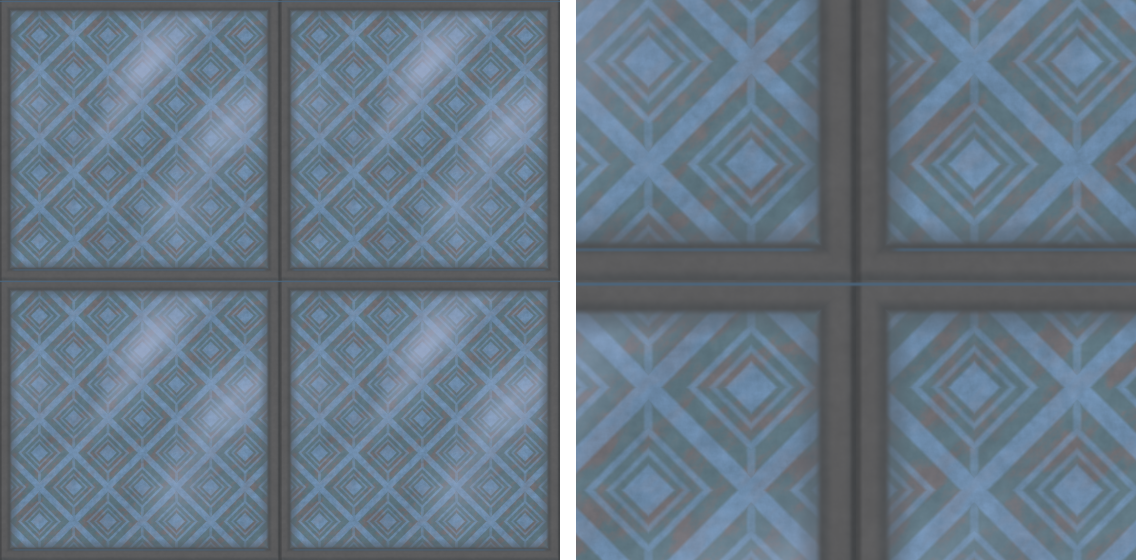
Left, the full canvas; right, a detail of the centre.
Write a WebGL 2 fragment shader that draws this pattern.

```glsl
#version 300 es
precision highp float;
// Two by two framed panels of worn blue concentric diamonds on a diagonal lattice.
// Each panel folds the plane into diamond cells, then adds rust, cloudy sheen
// and a soft grey bevelled frame with thin blue seams.
uniform vec2 u_resolution;
out vec4 fragColor;

vec2 hashGradient(vec2 cell) {
  vec2 h = vec2(dot(cell, vec2(127.1, 311.7)), dot(cell, vec2(269.5, 183.3)));
  return fract(sin(h) * 43758.5) * 2.0 - 1.0;
}

float gradientNoise(vec2 p) {
  vec2 i = floor(p), f = fract(p);
  vec2 u = f * f * f * (f * (f * 6.0 - 15.0) + 10.0);
  float a = dot(hashGradient(i), f);
  float b = dot(hashGradient(i + vec2(1, 0)), f - vec2(1, 0));
  float c = dot(hashGradient(i + vec2(0, 1)), f - vec2(0, 1));
  float d = dot(hashGradient(i + vec2(1, 1)), f - vec2(1, 1));
  return mix(mix(a, b, u.x), mix(c, d, u.x), u.y);
}

float fbm(vec2 p) {
  float sum = 0.0, amplitude = 0.6;
  for (int i = 0; i < 4; i++) {
    sum += amplitude * gradientNoise(p);
    p = p * 2.03 + 7.3;
    amplitude *= 0.55;
  }
  return sum;
}

// Soft elliptical highlight, its long axis leaning up to the right
float glow(vec2 p, vec2 center, vec2 size) {
  vec2 q = mat2(0.6, -0.8, 0.8, 0.6) * (p - center) / size.xx;
  q.y *= size.x / size.y;
  return exp(-dot(q, q));
}

float band(float x, float low, float high, float soft) {
  return smoothstep(low - soft, low + soft, x) * (1.0 - smoothstep(high - soft, high + soft, x));
}

// Light stripes of one diamond cell: core, two rings, lattice and upright mitre
float diamondStripes(vec2 p, float soft) {
  vec2 q = (p - vec2(0.508, 0.505)) / 0.1224;
  vec2 cell = fract(vec2(q.x + q.y, q.x - q.y) * 0.5 + 0.5) - 0.5;
  float d = 2.0 * max(abs(cell.x), abs(cell.y));
  float light = 1.0 - smoothstep(0.25 - soft, 0.25 + soft, d);
  light = max(light, 0.7 * band(d, 0.34, 0.41, soft));
  light = max(light, 0.85 * band(d, 0.53, 0.62, soft));
  light = max(light, smoothstep(0.87 - soft, 0.87 + soft, d));
  float mitre = 1.0 - smoothstep(0.02, 0.03 + soft, abs(cell.x + cell.y));
  return max(light, 0.65 * mitre * step(0.6, d));
}

vec3 paintedPanel(vec2 p, float pixel) {
  float stripes = diamondStripes(p, max(0.03, pixel * 8.0));
  vec2 slanted = vec2(p.x + p.y, p.y - p.x);
  float cloud = fbm(slanted * vec2(3.0, 6.0) + 4.0);
  float grain = fbm(p * 55.0 + 11.0);
  float rust = smoothstep(-0.05, 0.35, fbm(slanted * vec2(9.0, 20.0)) + 0.35 * grain + 0.06);

  vec3 ground = mix(vec3(0.36, 0.45, 0.49), vec3(0.44, 0.41, 0.42), rust * 0.85);
  vec3 paint = mix(vec3(0.43, 0.55, 0.68), vec3(0.45, 0.52, 0.61), rust * 0.6);
  vec3 color = mix(ground, paint, stripes * (0.88 + 0.3 * grain));
  color *= 1.0 + 0.13 * grain + 0.16 * cloud;

  // Cloudy reflections, strongest above the middle
  float sheen = 0.62 * glow(p, vec2(0.52, 0.77), vec2(0.16, 0.07));
  sheen += 0.25 * glow(p, vec2(0.44, 0.63), vec2(0.25, 0.045));
  sheen += 0.42 * glow(p, vec2(0.78, 0.53), vec2(0.13, 0.09));
  sheen += 0.35 * glow(p, vec2(0.92, 0.62), vec2(0.15, 0.07));
  sheen += 0.28 * glow(p, vec2(0.66, 0.28), vec2(0.16, 0.09));
  sheen += 0.18 * glow(p, vec2(0.12, 0.60), vec2(0.16, 0.12));
  sheen += 0.22 * glow(p, vec2(0.66, 0.91), vec2(0.15, 0.08));
  sheen *= 1.0 + 0.6 * cloud;
  return mix(color, vec3(0.67, 0.72, 0.84), clamp(sheen, 0.0, 0.75));
}

void main() {
  vec2 p = fract(gl_FragCoord.xy / u_resolution * 2.0);
  float pixel = 2.0 / min(u_resolution.x, u_resolution.y);
  vec2 edge = abs(p - vec2(0.497, 0.503)) - 0.458;
  float outside = max(edge.x, edge.y);

  // Frame: dark inner bevel, paler ridge and dark outer joint
  float ridge = band(outside, 0.012, 0.037, 0.007);
  vec3 frame = mix(vec3(0.31, 0.32, 0.33), vec3(0.36, 0.36, 0.365), ridge);
  frame *= 1.0 + 0.07 * fbm(p * vec2(14.0, 18.0)) + 0.05 * fbm(p * 70.0);
  float joint = min(p.x, 1.0 - p.x);
  frame *= 1.0 - 0.16 * (1.0 - smoothstep(0.003, 0.009, joint));

  // Blue seams along the top joint and under the panel
  float line = 0.003 + pixel * 0.5;
  float seam = 1.0 - smoothstep(0.0, line, abs(p.y - 0.995));
  float lower = 1.0 - smoothstep(0.0, line, abs(p.y - 0.036));
  lower *= 1.0 - smoothstep(0.44, 0.46, abs(p.x - 0.497));
  frame = mix(frame, vec3(0.29, 0.40, 0.50), max(seam * 0.85, lower * 0.65));

  // Panel darkens softly towards the frame
  vec3 panel = paintedPanel(p, pixel);
  panel = mix(panel, vec3(0.33, 0.36, 0.39), 0.55 * smoothstep(-0.035, 0.0, outside));
  float frameMask = smoothstep(-0.004 - pixel * 0.5, 0.005 + pixel * 0.5, outside);
  fragColor = vec4(mix(panel, frame, frameMask), 1.0);
}
```
